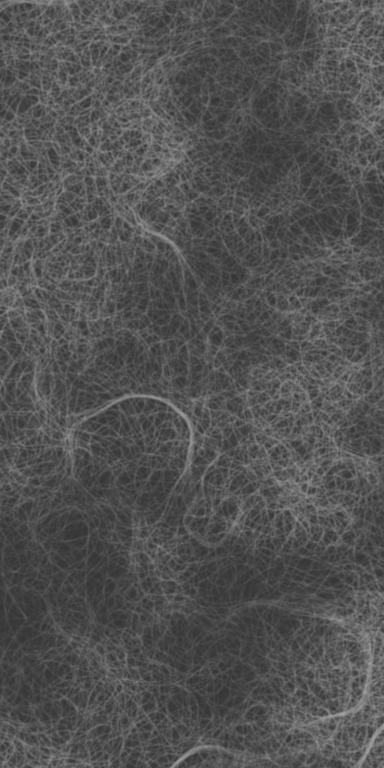
Reproduce this texture procedurally as a WebGL 1 fragment shader.

```glsl
precision highp float;
// Draws a dark grey sheet covered in fine pale hairs that curl and gather into bright strands.

uniform vec2 u_resolution;

float hash(vec2 p) {
  return fract(sin(dot(p, vec2(127.1, 311.7))) * 43758.5453);
}

// Value noise from -1 to 1 in x, its gradient in yz
vec3 noise(vec2 p) {
  vec2 i = floor(p);
  vec2 f = p - i;
  vec2 u = f * f * f * (f * (f * 6.0 - 15.0) + 10.0);
  vec2 du = 30.0 * f * f * (f * (f - 2.0) + 1.0);
  float a = hash(i);
  float b = hash(i + vec2(1.0, 0.0)) - a;
  float c = hash(i + vec2(0.0, 1.0)) - a;
  float k = hash(i + 1.0) - a - b - c;
  float value = a + b * u.x + c * u.y + k * u.x * u.y;
  return vec3(2.0 * value - 1.0, 2.0 * du * (vec2(b, c) + k * u.yx));
}

// Two rotated octaves, with the gradient carried back to canvas units
vec3 field(vec2 p, float seed, float frequency) {
  float angle = seed * 2.4;
  float c = cos(angle), s = sin(angle);
  mat2 turn = frequency * mat2(c, s, -s, c);
  vec2 offset = 60.0 * vec2(hash(vec2(seed, 1.7)), hash(vec2(seed, 8.3)));
  vec3 coarse = noise(turn * p + offset);
  mat2 finer = turn * mat2(1.6, 1.2, -1.2, 1.6);
  vec3 fine = noise(finer * p + offset.yx);
  return vec3(coarse.x, coarse.yz * turn) + 0.45 * vec3(fine.x, fine.yz * finer);
}

// Thin line where the level is zero, faded where the slope is too flat
float hair(float level, vec2 slope) {
  float steepness = length(slope);
  float width = max(0.0052, 1.3 / u_resolution.x);
  float line = 1.0 - smoothstep(0.0, width, abs(level) / max(steepness, 0.01));
  return line * smoothstep(0.2, 2.5, steepness);
}

// Loose hairs: contours of many unrelated fields, each broken into pieces
float looseHairs(vec2 p) {
  float total = 0.0;
  for (int i = 0; i < 48; i++) {
    float seed = float(i) + 3.0;
    vec3 f = field(p, seed, 3.0 + 4.5 * hash(vec2(seed, 5.0)));
    float level = (fract(f.x * 2.0) - 0.5) * 0.5;
    float piece = smoothstep(-0.35, 0.5, noise(p * 3.0 + seed * 7.3).x);
    total += hair(level, f.yz) * piece;
  }
  return total;
}

// Strands: hairs that share one path, pulled tight in places and frayed in others
float strands(vec2 p) {
  float total = 0.0;
  for (int g = 0; g < 4; g++) {
    float group = float(g) * 31.0 + 101.0;
    vec3 path = field(p, group, 3.2);
    float looseness = noise(p * 2.3 + group * 1.9).x;
    float spread = mix(0.07, 1.0, smoothstep(-0.6, 0.35, looseness));
    float presence = smoothstep(-0.5, 0.4, noise(p * 1.7 + group * 2.7).x);
    for (int i = 0; i < 14; i++) {
      vec3 stray = field(p, group + float(i) + 1.0, 4.5);
      vec3 f = path + spread * stray;
      total += hair(f.x, f.yz) * presence;
    }
  }
  return total;
}

void main() {
  vec2 p = gl_FragCoord.xy / u_resolution.x;

  // Cloudy patches where hairs lie thick or sparse
  float cloud = field(p, 77.0, 2.6).x + 0.4 * field(p, 78.0, 9.0).x;
  float thickness = mix(0.45, 1.65, smoothstep(-0.9, 0.9, cloud));

  float cover = looseHairs(p) * thickness + strands(p) * mix(0.8, 1.2, thickness - 0.4);
  float haze = 0.012 * thickness;

  // Overlapping hairs brighten the sheet and level off
  float grey = 0.208 + haze + 0.48 * (1.0 - exp(-0.1 * cover));
  gl_FragColor = vec4(vec3(grey), 1.0);
}
```
